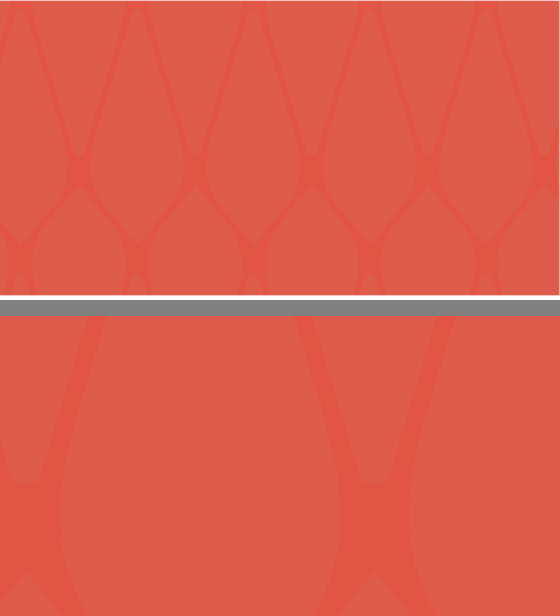
Top: the whole. Bottom: its middle third, enlarged.
Write a Shadertoy shader that draws this pattern.

```glsl
// Interlocking teardrops in two flat reds, with flipped drops in alternate columns.
// Each drop is a half-width profile of straight flanks joined by Hermite curves;
// two repeated lattices are united, then a thin pale rim and white foot are added.

const float CANVAS_WIDTH = 768.0;            // design units across the canvas
const vec2 PITCH = vec2(159.5, 363.0);       // spacing of one lattice of drops
const float DROP_LENGTH = 323.0;
const float BELLY_AT = 215.0;                // widest place, from the blunt tip
const float BELLY = 64.0;                    // half-width there
const float NECK_SLOPE = 0.30;
const float POINT_SLOPE = 0.85;
const vec2 UPRIGHT_TIP = vec2(188.0, 13.0);
const vec2 FLIPPED_TIP = vec2(108.25, 214.0);
const float FOOT_AT = 406.0;                 // where the white foot begins
const float RIM = 1.4;

const vec3 FILL = vec3(0.87, 0.36, 0.30);
const vec3 BAND = vec3(0.886, 0.328, 0.267);
const vec3 PALE = vec3(0.95, 0.78, 0.76);
const vec3 WHITE = vec3(0.99);

// Cubic through (start.x, start.y) and (end.x, end.y) with slopes in z
float hermite(vec3 start, vec3 end, float t) {
    float span = end.x - start.x;
    float s = clamp((t - start.x) / span, 0.0, 1.0);
    float r = 1.0 - s;
    return start.y * (1.0 + 2.0 * s) * r * r + end.y * s * s * (3.0 - 2.0 * s)
         + span * s * r * (start.z * r - end.z * s);
}

// Half-width of a drop at distance t from its blunt tip; negative outside
float dropHalfWidth(float t) {
    vec3 neck = vec3(150.0, 50.5, NECK_SLOPE);
    vec3 belly = vec3(BELLY_AT, BELLY, 0.0);
    vec3 hip = vec3(DROP_LENGTH - 50.0, 50.0 * POINT_SLOPE, -POINT_SLOPE);
    if (t > hip.x) return POINT_SLOPE * (DROP_LENGTH - t);
    if (t > belly.x) return hermite(belly, hip, t);
    if (t > neck.x) return hermite(neck, belly, t);
    float roundedTip = t < 0.0 ? 4.0 * t : sqrt(18.0 * t);
    return min(neck.y + NECK_SLOPE * (t - neck.x), roundedTip);
}

// Approximate signed distance to a lattice of drops; facing is 1 or -1
float dropLattice(vec2 p, vec2 tip, float facing) {
    vec2 q = p - tip;
    float x = abs(mod(q.x + 0.5 * PITCH.x, PITCH.x) - 0.5 * PITCH.x);
    float gap = 0.5 * (PITCH.y - DROP_LENGTH);
    float t = mod(q.y * facing + gap, PITCH.y) - gap;
    float slope = 0.5 * (dropHalfWidth(t + 1.0) - dropHalfWidth(t - 1.0));
    return (x - dropHalfWidth(t)) / sqrt(1.0 + slope * slope);
}

// Smooth coverage of the region where distance d is negative
float cover(float d, float pixel) {
    return clamp(0.5 - d / pixel, 0.0, 1.0);
}

void mainImage(out vec4 fragColor, in vec2 fragCoord) {
    // Design space: x to the right, y down from the top edge
    float pixel = CANVAS_WIDTH / iResolution.x;
    vec2 p = vec2(fragCoord.x, iResolution.y - fragCoord.y) * pixel;

    // Two lattices of drops on the darker bands
    float drops = min(dropLattice(p, UPRIGHT_TIP, 1.0),
                      dropLattice(p, FLIPPED_TIP, -1.0));
    vec3 color = mix(BAND, FILL, cover(drops, pixel));

    // Pale rim at the top, right and lower edges, white foot below
    float rim = min(p.y - RIM, min(CANVAS_WIDTH - RIM - p.x, FOOT_AT - RIM - p.y));
    color = mix(color, PALE, cover(rim, pixel));
    color = mix(color, WHITE, cover(FOOT_AT - p.y, pixel));

    fragColor = vec4(color, 1.0);
}
```
